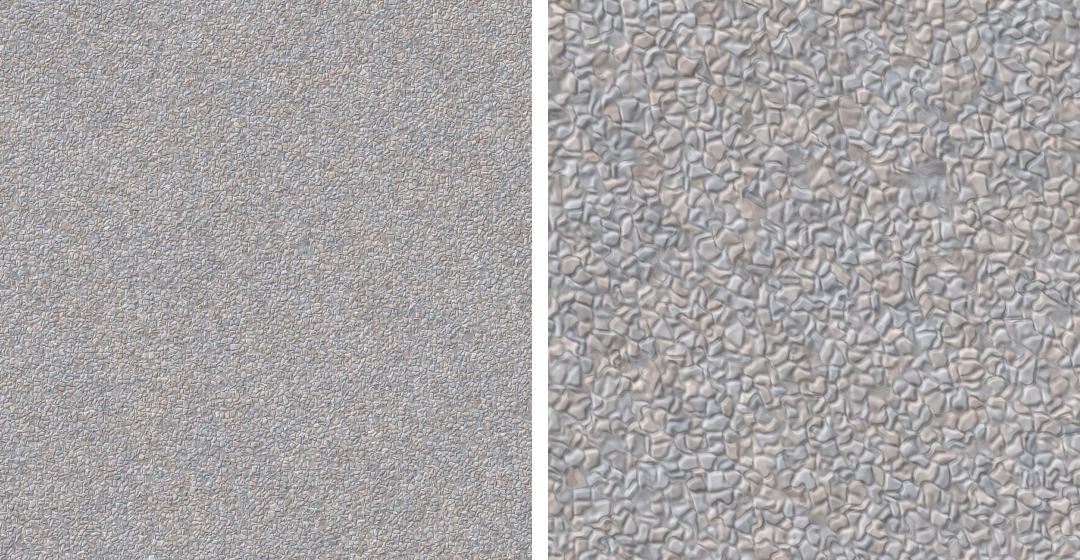
Left, the full canvas; right, a detail of the centre.
Write a Shadertoy shader that draws this texture.

```glsl
// Fine grey stone-chip surface: small ragged grains in soft side light.

const vec2 GRAINS = vec2(108.0, 114.0);     // grains across and up the tile
const vec2 CHIPS = vec2(170.0, 180.0);      // broken bits on the grains
const vec2 GRIT = vec2(243.0, 256.0);       // fine mineral speckle
const vec2 PATCHES = vec2(7.0, 7.0);        // broad drifts of tone
const vec3 STONE_GREY = vec3(0.690, 0.681, 0.681);
const vec3 COOL_TINT = vec3(-0.020, -0.002, 0.020);
const vec3 WARM_TINT = vec3(0.022, -0.002, -0.018);
const vec2 LIGHT_DIR = vec2(-0.6, 0.8);

// Integer hash of a lattice cell, wrapped to the tile period
vec3 hashCell(vec2 cell, vec2 period, uint seed) {
    uvec2 c = uvec2(mod(cell, period));
    uvec3 v = uvec3(c, seed) * 1664525u + 1013904223u;
    v.x += v.y * v.z; v.y += v.z * v.x; v.z += v.x * v.y;
    v ^= v >> 16u;
    v.x += v.y * v.z; v.y += v.z * v.x; v.z += v.x * v.y;
    return vec3(v >> 8u) / 16777216.0;
}

// Smooth value noise that wraps over the tile
float tileNoise(vec2 uv, vec2 period, uint seed) {
    vec2 p = uv * period;
    vec2 i = floor(p);
    vec2 f = fract(p);
    f = f * f * (3.0 - 2.0 * f);
    float low = mix(hashCell(i, period, seed).x,
                    hashCell(i + vec2(1, 0), period, seed).x, f.x);
    float high = mix(hashCell(i + vec2(0, 1), period, seed).x,
                     hashCell(i + vec2(1, 1), period, seed).x, f.x);
    return mix(low, high, f.y);
}

// Distance to a grain centre, stretched along the grain's own axis
float grainDistance(vec2 offset, float turn, float stretch) {
    float angle = 3.14159 * turn;
    vec2 axis = vec2(cos(angle), sin(angle));
    vec2 q = vec2(dot(offset, axis), dot(offset, vec2(-axis.y, axis.x)));
    return length(q * vec2(1.0 / stretch, stretch));
}

// Gap between the nearest and the next grain; also names the nearest
float grainGap(vec2 p, vec2 period, out vec2 grainId) {
    vec2 base = floor(p);
    float nearest = 9.0;
    float second = 9.0;
    grainId = base;
    for (int y = -1; y <= 1; y++) {
        for (int x = -1; x <= 1; x++) {
            vec2 cell = base + vec2(x, y);
            vec3 h = hashCell(cell, period, 1u);
            float d = grainDistance(p - cell - h.xy, h.z, 1.22);
            second = min(second, max(nearest, d));
            if (d < nearest) {
                nearest = d;
                grainId = cell;
            }
        }
    }
    return second - nearest;
}

// Height of the stony relief: ragged domes plus broken chips
float relief(vec2 uv, out vec2 grainId) {
    vec2 wobble = vec2(tileNoise(uv, CHIPS, 2u), tileNoise(uv, CHIPS, 3u)) - 0.5;
    float gap = grainGap(uv * GRAINS + 0.8 * wobble, GRAINS, grainId);
    return smoothstep(0.0, 0.5, gap) + 0.6 * (tileNoise(uv, CHIPS, 8u) - 0.5);
}

// Colour of one grain from its slope, height and own traits
vec3 shadeGrain(float slope, float height, vec3 traits, float warmth) {
    float tone = 0.09 * (traits.x - 0.5);
    float crevice = 0.07 * (1.0 - height);
    float glint = 0.10 * smoothstep(0.97, 1.0, traits.z) * clamp(height, 0.0, 1.0);
    vec3 tint = mix(COOL_TINT, WARM_TINT, clamp(traits.y + warmth, 0.0, 1.0));
    return STONE_GREY + tint + tone + 0.17 * slope - crevice + glint;
}

void mainImage(out vec4 fragColor, in vec2 fragCoord) {
    vec2 uv = fragCoord / iResolution.xy;

    // Slope towards the light from two samples of the relief
    vec2 reach = 0.16 * LIGHT_DIR / GRAINS;
    vec2 grainId;
    vec2 litId;
    float lit = relief(uv + reach, litId);
    float height = relief(uv - reach, grainId);
    float slope = height - lit;

    // Faint shifts of warmth and brightness
    float warmth = 0.4 * (tileNoise(uv, PATCHES * 3.0, 4u) - 0.5);
    float drift = 0.012 * (tileNoise(uv, PATCHES, 5u) - 0.5);
    float grit = 0.10 * (tileNoise(uv, GRIT, 6u) - 0.5);

    vec3 traits = hashCell(grainId, GRAINS, 7u);
    vec3 colour = shadeGrain(slope, 0.5 * (height + lit), traits, warmth);
    fragColor = vec4(clamp(colour + drift + grit, 0.0, 1.0), 1.0);
}
```
